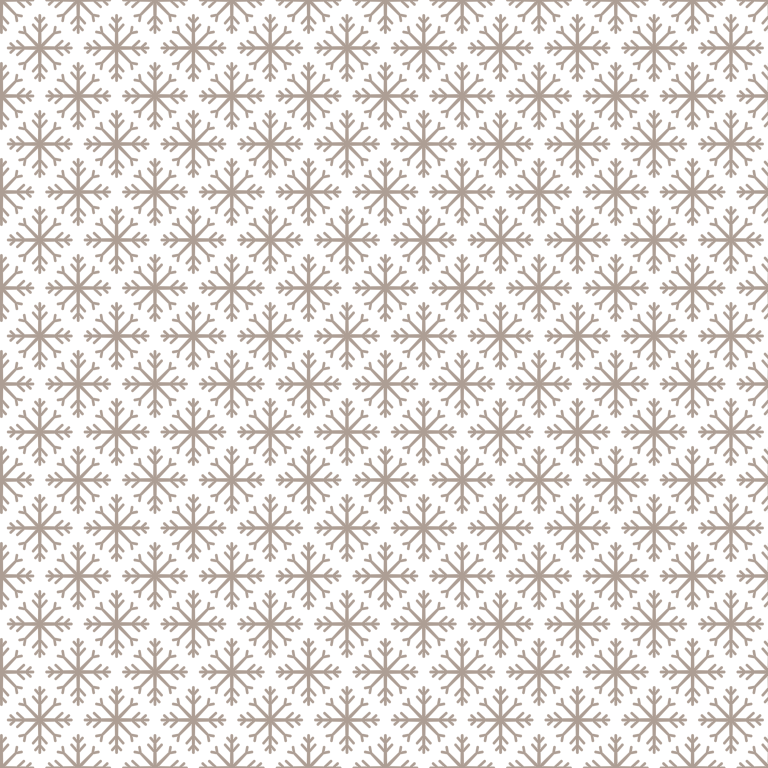
Reproduce this pattern procedurally as a WebGL 2 fragment shader.

```glsl
#version 300 es
precision highp float;

uniform vec2 u_resolution;
out vec4 fragColor;

// Layout, in canvas units
const vec2 REPEATS = vec2(10.0, 8.0);
const vec2 OFFSET = vec2(0.0018, 0.0);
const float FLAKE_RADIUS = 0.0443;
const float FLAKE_ASPECT = 0.97;

// Flake shape, in flake radii (x across the arm, y along it)
const float HUB_RADIUS = 0.12;
const float ARM_TIP = 0.955;
const float ARM_ROOT_WIDTH = 0.056;
const float ARM_TIP_WIDTH = 0.042;
const float TWIG_WIDTH = 0.040;
const vec2 LARGE_BARB_ROOT = vec2(0.0, 0.46);
const vec2 LARGE_BARB_TIP = vec2(0.20, 0.68);
const vec2 SMALL_BARB_ROOT = vec2(0.0, 0.74);
const vec2 SMALL_BARB_TIP = vec2(0.13, 0.88);
const vec2 FORK_ROOT = vec2(0.44);
const vec2 FORK_TIP = vec2(0.47, 0.61);

const vec3 PAPER = vec3(1.0);
const vec3 INK = vec3(0.68, 0.62, 0.58);

// Distance to a round-ended stroke that tapers from a to b
float stroke(vec2 p, vec2 a, vec2 b, float widthA, float widthB) {
    vec2 ab = b - a;
    float t = clamp(dot(p - a, ab) / dot(ab, ab), 0.0, 1.0);
    return length(p - a - ab * t) - mix(widthA, widthB, t);
}

float twig(vec2 p, vec2 a, vec2 b) {
    return stroke(p, a, b, TWIG_WIDTH, TWIG_WIDTH);
}

// Distance to an eight-armed snowflake, folded into one octant
float snowflake(vec2 p) {
    p = abs(p);
    vec2 q = vec2(min(p.x, p.y), max(p.x, p.y));

    // Hub, straight arm and its barbs
    float d = length(q) - HUB_RADIUS;
    d = min(d, stroke(q, vec2(0.0), vec2(0.0, ARM_TIP), ARM_ROOT_WIDTH, ARM_TIP_WIDTH));
    d = min(d, twig(q, LARGE_BARB_ROOT, LARGE_BARB_TIP));
    d = min(d, twig(q, SMALL_BARB_ROOT, SMALL_BARB_TIP));

    // Diagonal arm with forked end
    d = min(d, stroke(q, vec2(0.0), FORK_ROOT, ARM_ROOT_WIDTH, TWIG_WIDTH));
    return min(d, twig(q, FORK_ROOT, FORK_TIP));
}

// Distance to the flakes on one rectangular lattice
float lattice(vec2 uv, vec2 shift) {
    vec2 cell = fract((uv - OFFSET) * REPEATS + shift + 0.5) - 0.5;
    vec2 p = cell / REPEATS / FLAKE_RADIUS;
    p.x /= FLAKE_ASPECT;
    return snowflake(p);
}

void main() {
    vec2 uv = gl_FragCoord.xy / u_resolution;

    // Two lattices, half a cell apart, make the staggered rows
    float d = min(lattice(uv, vec2(0.0)), lattice(uv, vec2(0.5)));

    float edge = 0.75 / (min(u_resolution.x, u_resolution.y) * FLAKE_RADIUS);
    float ink = 1.0 - smoothstep(-edge, edge, d);
    fragColor = vec4(mix(PAPER, INK, ink), 1.0);
}
```
